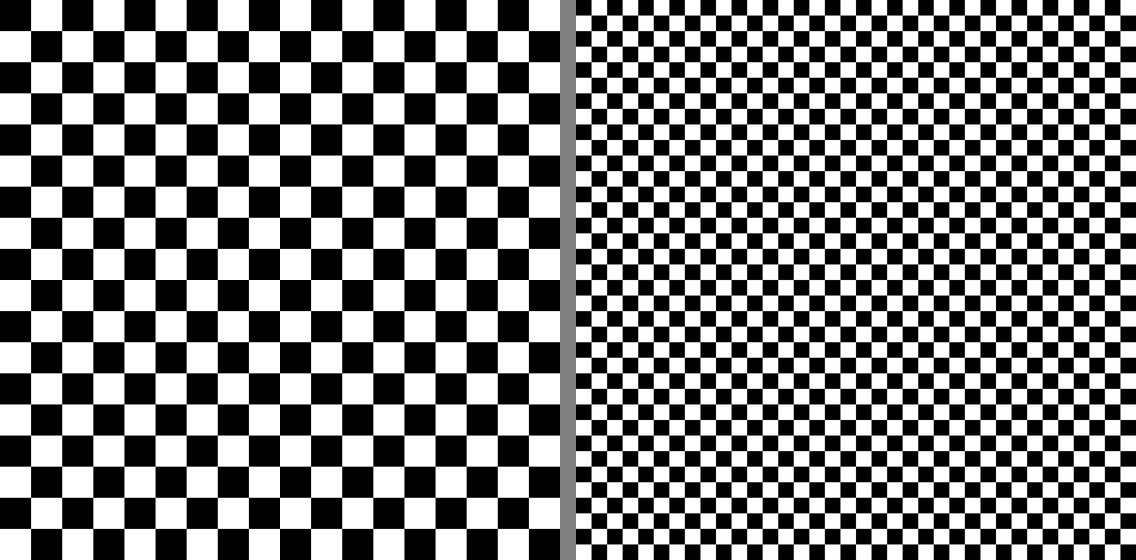
Left, the tile; right, the same tile 2 across and 2 down.
This pattern is drawn by a Shadertoy shader. Its source:

```glsl
// Black and white checkerboard, 18 by 18 squares (9 repeats each way).

// Square wave of period 2, box filtered over one pixel: +1 on [0,1], -1 on [1,2]
vec2 squareWave(vec2 p, vec2 pixel) {
    vec2 edgeDistance = 0.5 - abs(mod(p + 0.5, 2.0) - 1.0);
    return clamp(2.0 * edgeDistance / pixel, -1.0, 1.0);
}

void mainImage(out vec4 fragColor, in vec2 fragCoord) {
    // One unit per square
    vec2 cells = 18.0 * fragCoord / iResolution.xy;
    vec2 wave = squareWave(cells, 18.0 / iResolution.xy);

    // Equal signs give white, opposite signs black
    float white = 0.5 + 0.5 * wave.x * wave.y;
    fragColor = vec4(vec3(white), 1.0);
}
```
